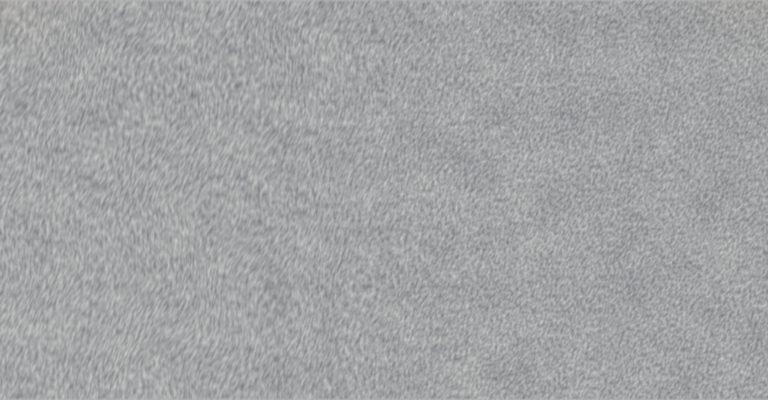
Reproduce this texture procedurally as a WebGL 1 fragment shader.

```glsl
precision highp float;
// Short-napped grey felt: fine leaning fibres on the left turn into rounder
// grain on the right, over soft cloudy mottling and a faint change of light.
// All layers are gradient noise, summed into one tone that tints a cool grey.

uniform vec2 u_resolution;

// Random unit vector for a lattice cell
vec2 cellGradient(vec2 cell) {
  vec3 h = fract(cell.xyx * vec3(0.1031, 0.1030, 0.0973));
  h += dot(h, h.yzx + 33.33);
  float angle = 6.28318 * fract((h.x + h.y) * h.z);
  return vec2(cos(angle), sin(angle));
}

float gradientNoise(vec2 p) {
  vec2 cell = floor(p);
  vec2 f = p - cell;
  vec2 u = f * f * f * (f * (f * 6.0 - 15.0) + 10.0);
  float a = dot(cellGradient(cell), f);
  float b = dot(cellGradient(cell + vec2(1.0, 0.0)), f - vec2(1.0, 0.0));
  float c = dot(cellGradient(cell + vec2(0.0, 1.0)), f - vec2(0.0, 1.0));
  float d = dot(cellGradient(cell + vec2(1.0, 1.0)), f - vec2(1.0, 1.0));
  return mix(mix(a, b, u.x), mix(c, d, u.x), u.y);
}

// Cloudy patches, three octaves
float mottling(vec2 p) {
  float sum = 0.0;
  float weight = 1.0;
  for (int i = 0; i < 3; i++) {
    sum += weight * gradientNoise(p);
    p = p * 2.1 + vec2(17.3, 41.7);
    weight *= 0.8;
  }
  return sum;
}

// Upright strands that lean and waver slowly
float fibres(vec2 p) {
  p.x -= 0.22 * p.y + 0.035 * gradientNoise(p * 5.0 + 60.0);
  float strands = gradientNoise(p * vec2(112.0, 44.0) + 11.0);
  float hairs = gradientNoise(p * vec2(151.0, 73.0) + 87.0);
  return strands + 0.75 * hairs;
}

// Nearly round specks with a slight diagonal pull
float grain(vec2 p) {
  p.x -= 0.3 * p.y;
  float specks = gradientNoise(p * vec2(117.0, 83.0) + 29.0);
  float dust = gradientNoise(p * vec2(157.0, 121.0) + 53.0);
  return specks + 0.75 * dust;
}

void main() {
  vec2 uv = gl_FragCoord.xy / u_resolution;
  vec2 p = gl_FragCoord.xy / u_resolution.y;

  // Nap: fibres give way to grain, keeping the contrast even
  float toGrain = smoothstep(0.15, 0.95, uv.x);
  vec2 share = normalize(vec2(1.0 - toGrain, toGrain));
  float nap = dot(share, vec2(fibres(p), grain(p)));

  // Patches and the wide fall of light, brightest at the lower left
  float patches = mottling(p * vec2(8.0, 9.0) + 5.0);
  float light = 0.022 * exp(-2.2 * length(uv * vec2(1.6, 1.0) - vec2(0.0, 0.2)));
  light -= 0.006 * smoothstep(0.4, 0.9, uv.x) * uv.y;

  float tone = 0.138 * nap + 0.04 * patches + light - 0.004;
  vec3 felt = vec3(0.635, 0.641, 0.644) + tone * vec3(1.0, 0.93, 0.85);

  // Faint warm cast in the upper corners
  float warmth = smoothstep(0.8, 1.0, uv.y) * smoothstep(0.3, 0.5, abs(uv.x - 0.5));
  felt += warmth * vec3(0.008, 0.0, -0.006);

  // Thin pale rim along the top and bottom
  float rim = 1.0 - smoothstep(0.001, 0.006, min(uv.y, 1.0 - uv.y));
  felt = mix(felt, vec3(0.72), 0.5 * rim);

  gl_FragColor = vec4(felt, 1.0);
}
```
